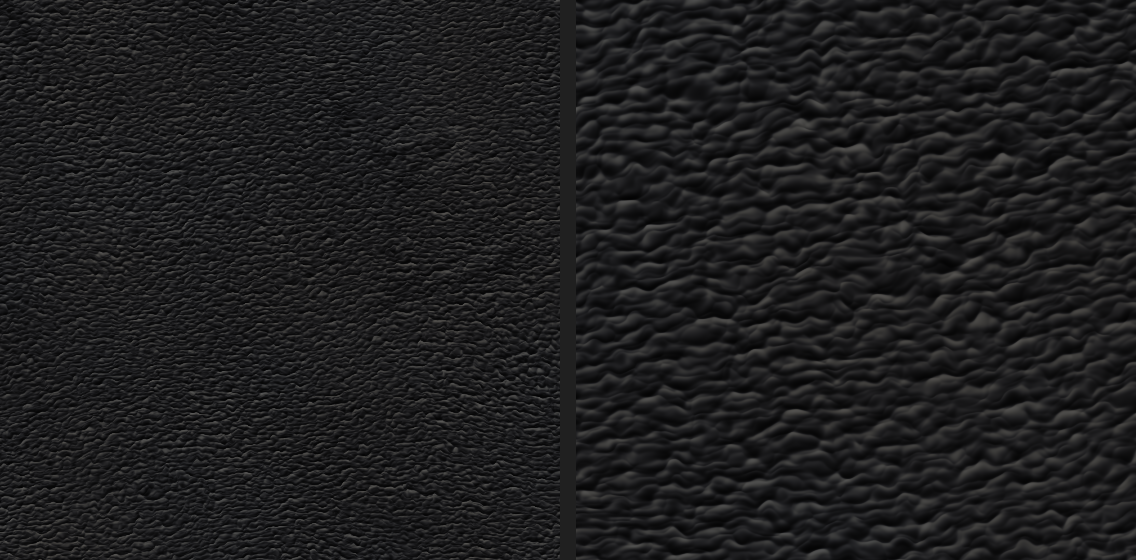
Left: the whole. Right: its middle third, enlarged.
Write a WebGL 2 fragment shader that draws this texture.

```glsl
#version 300 es
precision highp float;
// Dark leather with a fine, slightly stretched pebble grain lit from above.
// Soft cellular domes give the slope; low noise bends the grain and varies
// its relief; the summed slope becomes brightness on an exponential curve.

#define GRAIN_COUNT vec2(80.0, 128.0)
#define FINE_RATIO 1.55
#define CELL_SHARPNESS 6.5
#define LIGHT_DIR vec2(-0.18, 0.98)
#define COARSE_RELIEF 4.1
#define FINE_RELIEF 1.9
#define BEND 0.05
#define CREASE_DEPTH 0.6
#define BASE_TONE 0.105
#define CONTRAST 0.55
#define SHADE_TINT vec3(0.985, 0.985, 1.05)
#define LIGHT_TINT vec3(1.01, 1.0, 0.98)

uniform vec2 u_resolution;
out vec4 fragColor;

vec2 hash2(vec2 cell) {
    vec3 q = fract(cell.xyx * vec3(0.1031, 0.1030, 0.0973));
    q += dot(q, q.yzx + 33.33);
    return fract((q.xx + q.yz) * q.zy);
}

// Value noise from 0 to 1
float noise(vec2 p) {
    vec2 i = floor(p), f = fract(p);
    f = f * f * (3.0 - 2.0 * f);
    float low = mix(hash2(i).x, hash2(i + vec2(1, 0)).x, f.x);
    float high = mix(hash2(i + vec2(0, 1)).x, hash2(i + vec2(1, 1)).x, f.x);
    return mix(low, high, f.y);
}

float fbm(vec2 p) {
    float sum = 0.0, weight = 0.5;
    for (int i = 0; i < 4; i++) {
        sum += weight * noise(p);
        p = mat2(1.6, 1.2, -1.2, 1.6) * p + 7.3;
        weight *= 0.5;
    }
    return sum / 0.9375;
}

// Slope of the nearest dome toward the light, blended across cell borders
float pebbleSlope(vec2 p) {
    vec2 cell = floor(p);
    float slope = 0.0, total = 0.0;
    for (int y = -1; y <= 1; y++) {
        for (int x = -1; x <= 1; x++) {
            vec2 id = cell + vec2(x, y);
            vec2 offset = p - id - 0.5 - 0.8 * (hash2(id) - 0.5);
            float weight = exp(-CELL_SHARPNESS * dot(offset, offset));
            slope += weight * dot(offset, LIGHT_DIR);
            total += weight;
        }
    }
    return slope / total;
}

// Sparse slanted folds: a dark line with a lit lower lip
float creases(vec2 p) {
    vec2 along = mat2(0.88, -0.47, 0.47, 0.88) * p;
    along.y += 0.012 * noise(p * 34.0);
    float fold = noise(along * vec2(5.0, 24.0) + 11.0) - 0.5;
    float patchMask = smoothstep(0.55, 0.74, fbm(p * 4.0 + 23.0));
    float groove = 1.0 - smoothstep(0.0, 0.07, abs(fold));
    float lip = 1.0 - smoothstep(0.0, 0.07, abs(fold - 0.1));
    return patchMask * (0.8 * lip - groove);
}

void main() {
    vec2 p = gl_FragCoord.xy / u_resolution.y;

    // Bend the grain in broad waves and in small wrinkles
    vec2 bent = p;
    bent.y += BEND * (noise(p * 4.0 + 3.0) - 0.5) - 0.12 * p.x * (1.0 - 0.6 * p.x);
    bent += vec2(0.010, 0.005) * (vec2(noise(p * 31.0), noise(p * 37.0 + 50.0)) - 0.5);
    bent += vec2(0.004, 0.004) * (vec2(noise(p * 105.0 + 9.0), noise(p * 125.0 + 80.0)) - 0.5);

    // Add up relief, folds and broad tone
    vec2 grain = bent * GRAIN_COUNT;
    float relief = mix(0.75, 1.25, fbm(p * 7.0 + 40.0));
    float slope = COARSE_RELIEF * pebbleSlope(grain);
    slope += FINE_RELIEF * pebbleSlope(grain * FINE_RATIO + 17.0);
    float shade = slope * relief + CREASE_DEPTH * creases(p);
    shade += 0.6 * (fbm(p * 5.0 + 70.0) - 0.5);
    shade += 0.5 * (noise(bent * vec2(150.0, 210.0)) - 0.5);

    // Roll off the brightest glints
    shade = shade > 0.0 ? 2.3 * tanh(shade / 2.3) : shade;

    // Cool shadows, faintly warm highlights
    float tone = BASE_TONE * exp(CONTRAST * shade);
    vec3 tint = mix(SHADE_TINT, LIGHT_TINT, smoothstep(0.1, 0.24, tone));
    tint += vec3(0.05, 0.0, -0.06) * (fbm(p * 6.0 + 90.0) - 0.5);
    fragColor = vec4(clamp(tone * tint, 0.0, 1.0), 1.0);
}
```
